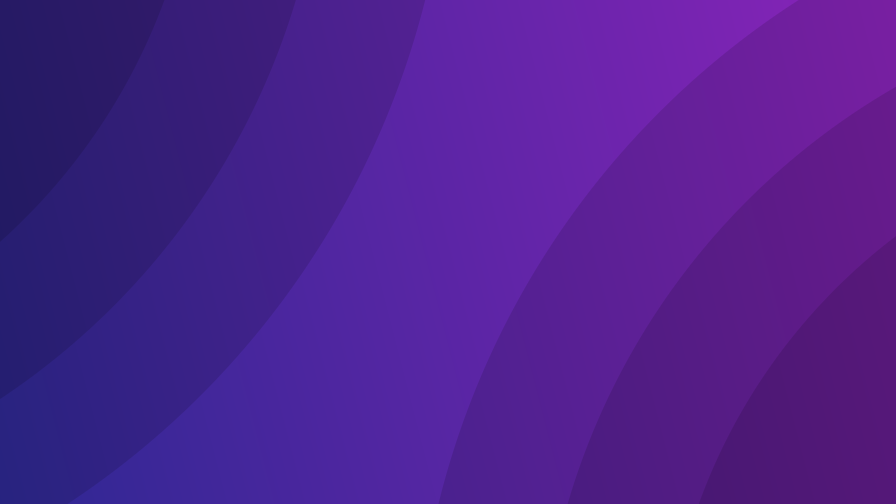
A Shadertoy shader for this background:

```glsl
// Indigo to magenta gradient with three dark, nested discs at each of two opposite corners.

// Lengths are in canvas heights
const vec3 INDIGO = vec3(0.176, 0.156, 0.572);
const vec3 MAGENTA = vec3(0.545, 0.137, 0.727);
const vec2 GRADIENT_DIR = vec2(0.97, 0.25);
const float GRADIENT_LENGTH = 2.0;

const float ASPECT = 16.0 / 9.0;          // layout the disc centres are placed in
const vec2 LEFT_CENTRE = vec2(-0.799, 1.414);
const vec2 RIGHT_CENTRE = vec2(2.481, -0.396);
const float LEFT_RADIUS = 1.694;
const float RIGHT_RADIUS = 1.659;
const float RING_STEP = 0.2475;
const int RING_COUNT = 3;
const float RING_SHADE = 0.875;           // brightness kept under each disc

// Combined brightness of concentric discs, each smaller by RING_STEP
float discShade(vec2 p, vec2 centre, float outerRadius, float pixel) {
    float dist = length(p - centre);
    float shade = 1.0;
    for (int i = 0; i < RING_COUNT; i++) {
        float edge = dist - outerRadius + float(i) * RING_STEP;
        float inside = clamp(0.5 - edge / pixel, 0.0, 1.0);
        shade *= mix(1.0, RING_SHADE, inside);
    }
    return shade;
}

void mainImage(out vec4 fragColor, in vec2 fragCoord) {
    vec2 uv = fragCoord / iResolution.xy;
    vec2 p = uv * vec2(ASPECT, 1.0);
    float pixel = 1.0 / iResolution.y;

    // Background gradient
    float t = clamp(dot(p, GRADIENT_DIR) / GRADIENT_LENGTH, 0.0, 1.0);
    vec3 color = mix(INDIGO, MAGENTA, t);

    // Corner discs
    color *= discShade(p, LEFT_CENTRE, LEFT_RADIUS, pixel);
    color *= discShade(p, RIGHT_CENTRE, RIGHT_RADIUS, pixel);

    fragColor = vec4(color, 1.0);
}
```
